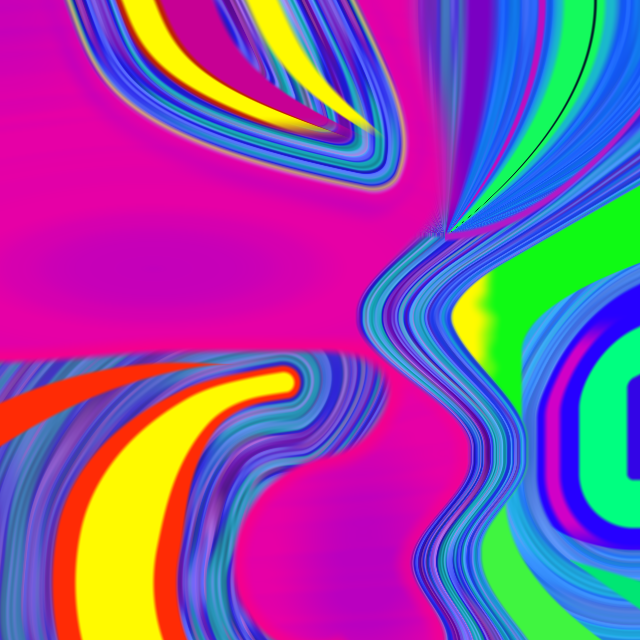
Give the GLSL for this background, as a three.js fragment shader.

```glsl
// Neon marbled background: magenta ground, two striped lobes, a flowing right field.
// Coordinates bent along smooth curves carry bands and stretched noise strands.
varying vec2 vUv;
#define DENSITY 85.0
#define EDGE 0.004
#define ramp smoothstep
#define MAGENTA vec3(.9, 0, .65)
#define VIOLET vec3(.47, .05, .76)
#define BLUE vec3(.14, .12, .98)
#define AZURE vec3(.06, .42, 1)
#define CYAN vec3(.1, .72, .8)
#define EMERALD vec3(0, 1, .5)
#define YELLOW vec3(1, .98, 0)
#define RED vec3(1, .17, .02)
#define SLATE vec3(.4, .5, .82)

float hash(vec2 p) {
  vec3 q = fract(p.xyx * .1031);
  q += dot(q, q.yzx + 33.33);
  return fract((q.x + q.y) * q.z);
}
float noise(vec2 p) {
  vec2 i = floor(p), f = fract(p);
  f *= f * (3. - 2. * f);
  return mix(mix(hash(i), hash(i + vec2(1, 0)), f.x),
    mix(hash(i + vec2(0, 1)), hash(i + 1.), f.x), f.y);
}
float fill(float d) { return 1. - ramp(-EDGE, EDGE, d); }
float band(float x, float a, float b, float soft) {
  return ramp(a - soft, a + soft, x) * (1. - ramp(b - soft, b + soft, x));
}
float smax(float a, float b, float k) {
  float h = max(k - abs(a - b), 0.) / k;
  return max(a, b) + h * h * k * .25;
}
// Fine strands: t runs across the flow, s along it
vec3 strands(float t, float s) {
  float wide = noise(vec2(t * DENSITY, s * 4.) + 20.);
  float fine = noise(vec2(t * DENSITY * 2.6, s * 7.) + 50.);
  vec3 c = mix(VIOLET, BLUE, ramp(.15, .4, wide));
  c = mix(c, CYAN, ramp(.45, .75, wide));
  c = mix(c, SLATE, .6 * ramp(.4, .8, fine));
  c = mix(c, vec3(.8, .4, .8), .6 * ramp(.65, .9, noise(vec2(t * 150., s * 5.))));
  return c * (.66 + .58 * fine);
}
vec3 ground(vec2 p) {
  float pool = length((p - vec2(.24, .58)) * vec2(1, 3)) + .03 * noise(p * 5.);
  float low = length((p - vec2(.57, .1)) * vec2(1.5, .8));
  float v = 2.5 - .8 * ramp(.05, .38, pool) - ramp(.03, .24, low);
  v -= .7 * ramp(0., .25, length(p - vec2(0, 1)));
  v += .2 * noise(vec2(pool * 28., 3)) - .1;
  return mix(MAGENTA, vec3(.73, 0, .75), clamp(v, 0., 1.));
}
// Upper lobe: rows between two curves, remapped so the bands meet at a tip
vec3 upperLobe(vec3 c, vec2 p) {
  float e = 1. - p.y, k = e / .31;
  float left = .098 + .35 * e + .4 * pow(k, 3.75);
  float right = .56 + .48 * e - .1 * pow(k, 4.);
  float slope = .35 + 4.8 * pow(k, 2.75);
  float outer = smax((left - p.x) / sqrt(1. + slope * slope), p.x - right, .04);
  float w = (p.x - left) / max(right - left, .001);
  float mid = min(.25 + .42 * pow(e / .208, 3.), .85);
  float t = w < mid ? .25 * w / mid : .25 + .75 * (w - mid) / (1. - mid);
  float tip = 1. - ramp(.18, .22, e);
  vec3 lobe = strands(outer, e);
  lobe = mix(lobe, vec3(.78, 0, .58), tip * band(t, .31, .51, .015));
  lobe = mix(lobe, RED * .75, tip * band(t, .18, .33, .01));
  lobe = mix(lobe, YELLOW, tip * (band(t, .2, .31, .01) + band(t, .62, .73, .015)));
  lobe = mix(lobe, vec3(.9, .72, .4), .8 * band(outer, -.012, -.005, .004));
  c = mix(c, vec3(.68, 0, .78), .6 * band(outer, .01, .03, .015) * noise(p * 9.));
  return mix(c, lobe, 1. - ramp(-.01, .002, outer));
}
// Lower lobe: an arc with a yellow core, red rim and strands
vec3 lowerLobe(vec3 c, vec2 p) {
  vec2 q = p - vec2(.521, .089);
  float r = length(q), a = atan(q.y, -q.x), taper = ramp(.2, 1.2, a);
  float s = r - .342 + .02 * ramp(.9, 1.4, a);
  float d = length(vec2(s, max(a - 1.33, 0.) * .33)) - mix(.061, .016, taper);
  float outer = smax(.147 + .03 * a - r, p.y - .44 - .017 * ramp(0., .3, p.x), .03);
  outer = smax(outer, (abs(a) - 1.88) * .27, .1);
  vec3 lobe = strands(d * .9 + .01 * noise(p * 7.), a * .4);
  lobe = mix(lobe, vec3(.4, .3, .68), .2 + .3 * ramp(0., .08, s));
  float streak = abs(p.y - .336 - .55 * p.x + .8 * p.x * p.x) + .1 * p.x;
  lobe = mix(lobe, RED, max(fill(streak - .034), fill(d - mix(.036, .01, taper))));
  lobe = mix(lobe, YELLOW, fill(d));
  c = mix(c, vec3(.98, 0, .52), .7 - .7 * ramp(0., .025, outer));
  return mix(c, lobe, 1. - ramp(-.014, .002, outer));
}
// Nested rounded rings at the right edge, with a leaf below
vec3 rings(vec2 p) {
  vec2 q = p - vec2(1.12, .315);
  q.y -= .5 * (p.x - .93) * ramp(-.05, .1, q.y);
  vec2 b = abs(q) - vec2(.13, .055);
  float d = length(max(b, 0.)) + min(max(b.x, b.y), 0.) - .085;
  vec3 c = mix(AZURE, strands(d, p.y), .4) + vec3(.05, .16, 0);
  c = mix(c, vec3(.15, 0, 1), fill(d - .03 - .036 * ramp(.13, .18, p.y)));
  c = mix(c, vec3(.82, 0, .78), band(d, .03, .053, .006) * band(p.y, .16, .48, .03));
  c = mix(c, EMERALD, fill(d));
  c = mix(c, vec3(.2, .02, .9), fill(d + .075));
  float leaf = abs(p.y - .12 + .5 * (p.x - .9)) - .2 * (p.x - .89);
  return mix(c, EMERALD * .9, fill(leaf) * step(.89, p.x));
}
// Ribbons opening upward from a pinch point
vec3 fan(vec2 p) {
  float k = clamp((p.y - .63) / .37, 0., 1.);
  float f = (p.x - .695) / (.216 * max(k * (2. - k), .03));
  vec3 fiber = strands(f * .16, p.y);
  vec3 c = mix(mix(VIOLET, SLATE, .5), fiber, .5);
  c = mix(c, vec3(.48, 0, .76), ramp(.1, .2, f));
  c = mix(c, mix(AZURE, fiber, .25), ramp(.3, .42, f));
  c = mix(c, vec3(.75, .05, .75), band(f, .68, .73, .015));
  c = mix(c, CYAN, band(f, .8, 1.25, .04));
  c = mix(c, vec3(.08, .98, .36), band(f, .86, 1.16, .025));
  return mix(c, vec3(0, .12, .15), band(f, 1.08, 1.1, .01));
}
// Right field: strands, a green body and rings between winding edges
vec3 rightField(vec3 c, vec2 p) {
  float x = p.x, y = p.y, low = max(.22 - y, 0.), high = max(y - .45, 0.);
  float shore = .69 - .052 * ramp(0., .12, y) + .09 * ramp(.12, .28, y)
    - .175 * ramp(.3, .5, y) + .135 * ramp(.51, .7, y) - .05 * ramp(.72, 1., y);
  float bodyL = .86 - .108 * ramp(-.08, .13, y) + .072 * ramp(.14, .28, y)
    - .122 * ramp(.31, .52, y) + 1.75 * smax(y - .54, 0., .05);
  float bodyR = .79 + 3.1 * low * low + .025 * ramp(.21, .27, y) + 9.5 * high * high;
  float u = (x - shore) / max(bodyL - shore, .01);
  vec3 field = strands(u * .22, y);
  field = mix(field, vec3(.08, .55, 1), .35 * ramp(.45, .95, u));
  vec3 body = mix(YELLOW, vec3(.06, .98, .08), ramp(.745, .79, x + .015 * noise(p * 40.)));
  body = mix(vec3(.25, .96, .25), body, ramp(.27, .34, y));
  field = mix(field, body, fill(bodyL - x));
  field = mix(field, rings(p), fill(max(bodyR, bodyL) - x));
  float dx = max(x - .695, 0.), rise = y - .63 - .05 * dx - 1.95 * dx * dx;
  field = mix(field, fan(p), fill(-rise));
  field = mix(field, vec3(.7, .1, .78), band(rise, -.006, .006, .004) * step(.695, x));
  c = mix(c, vec3(.97, 0, .55), .6 * ramp(-.03, 0., x - shore) * (1. - ramp(.3, .5, y)));
  float soft = ramp(.55, .7, y);
  return mix(c, field, ramp(-.015 * soft, .012 + .035 * soft, x - shore));
}
void main() {
  vec3 color = upperLobe(ground(vUv), vUv);
  gl_FragColor = vec4(rightField(lowerLobe(color, vUv), vUv), 1);
}
```
